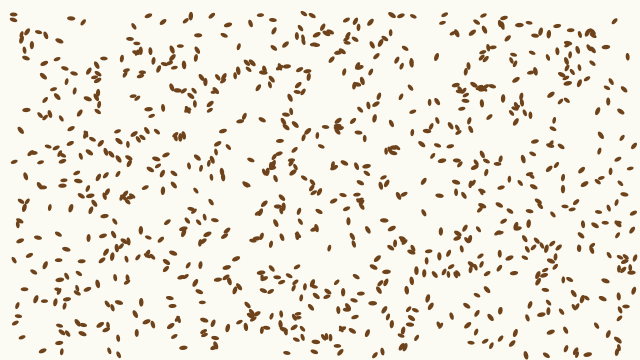
This pattern is drawn by a WebGL 2 fragment shader. Its source:

```glsl
#version 300 es
precision highp float;

#define CELL 0.1            // side of a scatter cell, in canvas heights
#define SLOTS 10            // possible grains per cell
#define DENSITY 0.54        // chance that a slot holds a grain
#define HALF_LENGTH 0.0107
#define HALF_WIDTH 0.0055
#define SIZE_SPREAD 0.12    // relative size variation
#define MARGIN_LOW vec2(0.032, 0.013)
#define MARGIN_HIGH vec2(0.013, 0.034)
#define PAPER vec3(0.984, 0.982, 0.951)
#define GRAIN vec3(0.43, 0.26, 0.10)

uniform vec2 u_resolution;
out vec4 fragColor;

const float TAU = 6.2831853;

// Integer hash: four independent values in 0..1
vec4 hash4(ivec4 key) {
    uvec4 v = uvec4(key) * 1664525u + 1013904223u;
    v += v.yzxy * v.wxyz;
    v ^= v >> 16u;
    v += v.yzxy * v.wxyz;
    return vec4(v >> 8u) / 16777216.0;
}

// Approximate signed distance to an ellipse
float ellipseDistance(vec2 q, vec2 radii) {
    float k = max(length(q / radii), 1e-4);
    float slope = max(length(q / (radii * radii)), 1e-4);
    return k * (k - 1.0) / slope;
}

// Distance to one randomly placed and turned grain
float grainDistance(vec2 p, ivec2 cell, int slot, vec2 canvas) {
    vec4 rnd = hash4(ivec4(cell, slot, 17));
    vec2 centre = (vec2(cell) + rnd.xy) * CELL;
    bool inside = all(greaterThan(centre, MARGIN_LOW))
               && all(lessThan(centre, canvas - MARGIN_HIGH));
    if (rnd.w > DENSITY || !inside) return 1.0;

    float angle = rnd.z * TAU;
    float c = cos(angle), s = sin(angle);
    vec2 q = mat2(c, -s, s, c) * (p - centre);
    float size = 1.0 + SIZE_SPREAD * (2.0 * fract(rnd.w * 37.0) - 1.0);
    return ellipseDistance(q, size * vec2(HALF_LENGTH, HALF_WIDTH));
}

void main() {
    vec2 p = gl_FragCoord.xy / u_resolution.y;
    vec2 canvas = vec2(u_resolution.x / u_resolution.y, 1.0);
    float pixel = 1.0 / u_resolution.y;

    // Grains are small, so the four nearest cells are enough
    ivec2 corner = ivec2(floor(p / CELL - 0.5));
    float dist = 1.0;
    for (int n = 0; n < 4; n++) {
        ivec2 cell = corner + ivec2(n % 2, n / 2);
        for (int slot = 0; slot < SLOTS; slot++) {
            dist = min(dist, grainDistance(p, cell, slot, canvas));
        }
    }

    // Flat colour with a one pixel soft edge
    float cover = clamp(0.5 - dist / pixel, 0.0, 1.0);
    fragColor = vec4(mix(PAPER, GRAIN, cover), 1.0);
}
```
